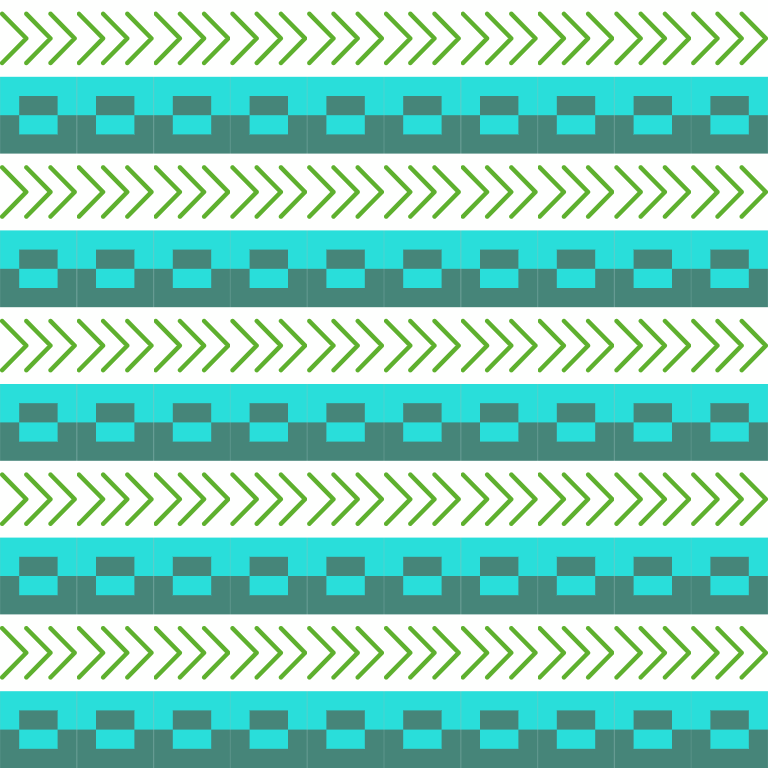
Give the GLSL for this pattern, as a WebGL 1 fragment shader.

```glsl
precision highp float;

uniform vec2 u_resolution;

const float TILES = 10.0;
const vec3 WHITE = vec3(0.995, 1.0, 0.995);
const vec3 TEAL = vec3(0.275, 0.52, 0.475);
const vec3 CYAN = vec3(0.16, 0.87, 0.855);
const vec3 GREEN = vec3(0.37, 0.69, 0.18);
const vec3 SEAM = vec3(0.58, 0.74, 0.72);

float hash(vec2 p) {
  return fract(sin(dot(p, vec2(127.1, 311.7))) * 43758.5453);
}

// Antialiased coverage of a signed distance; px is one pixel in tile units
float cover(float d, float px) {
  return clamp(0.5 - d / px, 0.0, 1.0);
}

float boxDistance(vec2 p, vec2 halfSize) {
  vec2 d = abs(p) - halfSize;
  return max(d.x, d.y);
}

float segmentDistance(vec2 p, vec2 a, vec2 b) {
  vec2 ab = b - a;
  float t = clamp(dot(p - a, ab) / dot(ab, ab), 0.0, 1.0);
  return length(p - a - ab * t);
}

// Three nested right-pointing chevrons with round caps
float chevronDistance(vec2 p, float halfWidth) {
  vec2 q = vec2(p.x, abs(p.y));
  float d = 1.0;
  for (int i = 0; i < 3; i++) {
    float start = 0.028 + 0.315 * float(i);
    d = min(d, segmentDistance(q, vec2(start, 0.32), vec2(start + 0.314, 0.0)));
  }
  return d - halfWidth;
}

// Cyan over teal, with the two colours swapped in the central block
vec3 blockColor(vec2 p, float px) {
  float upper = cover(-p.y, px);
  float block = cover(boxDistance(p, vec2(0.25)), px);
  return mix(TEAL, CYAN, mix(upper, 1.0 - upper, block));
}

// Hairline between neighbouring tiles, uneven in strength
float seamAmount(vec2 p, float px) {
  float column = floor(p.x + 0.5);
  float row = floor(p.y);
  float strength = mix(0.2, 0.55, hash(vec2(column, 3.0)));
  strength *= mix(0.8, 1.0, hash(vec2(column, row)));
  return strength * cover(abs(p.x - column) - 0.008, px);
}

void main() {
  vec2 p = gl_FragCoord.xy / u_resolution.y * TILES;
  float px = TILES / u_resolution.y;

  // Heights relative to the centres of the two alternating rows
  float blockY = mod(p.y + 0.5, 2.0) - 1.0;
  float chevronY = mod(p.y - 0.5, 2.0) - 1.0;
  float tileX = fract(p.x);

  float chevrons = cover(chevronDistance(vec2(tileX, chevronY), 0.029), px);
  vec3 color = mix(WHITE, GREEN, chevrons);

  vec3 blocks = blockColor(vec2(tileX - 0.5, blockY), px);
  blocks = mix(blocks, SEAM, seamAmount(p, px));
  color = mix(color, blocks, cover(abs(blockY) - 0.5, px));

  gl_FragColor = vec4(color, 1.0);
}
```
